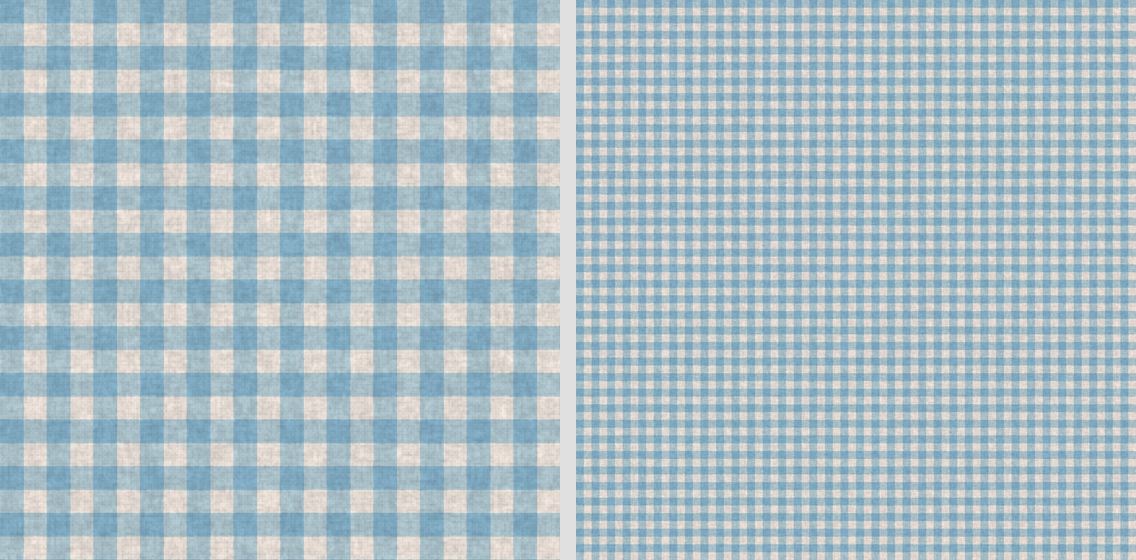
Left: one tile. Right: repeated 3 by 3.
Give the GLSL for this pattern, as a WebGL 2 fragment shader.

```glsl
#version 300 es
precision highp float;
// Woven gingham cloth: blue warp and weft bands cross over a cream ground.
// Two band masks are averaged into three tones, then shaded by fine threads,
// uneven yarn and grain, all from noise that wraps at the canvas edge.

uniform vec2 u_resolution;
out vec4 outColor;

const float REPEATS = 12.0;                     // checks across and down
const float THREADS = 192.0;                    // threads across and down
const vec2 BAND_CENTER = vec2(0.255, 0.757);    // middle of blue band in a repeat
const float BAND_WIDTH = 0.507;                 // share of a repeat
const float EDGE_WOBBLE = 0.010;                // thread-by-thread unevenness
const vec3 CREAM = vec3(0.882, 0.845, 0.815);
const vec3 MIXED = vec3(0.657, 0.743, 0.778);
const vec3 BLUE = vec3(0.492, 0.654, 0.742);
const vec3 SHADE_TINT = vec3(1.08, 1.0, 0.95);  // shading strength per channel
const float THREAD_DEPTH = 0.018;
const float YARN_DEPTH = 0.075;
const float GRAIN_DEPTH = 0.085;
const float CLOUD_DEPTH = 0.018;

float hash(vec2 p) {
  return fract(sin(dot(p, vec2(12.9898, 78.233))) * 43758.5453);
}

// Smooth value noise with a whole number of cells, wrapping at the edges.
float tileNoise(vec2 uv, vec2 cells, float seed) {
  vec2 p = uv * cells;
  vec2 i = floor(p);
  vec2 f = fract(p);
  f = f * f * (3.0 - 2.0 * f);
  vec2 a = mod(i, cells) + seed;
  vec2 b = mod(i + 1.0, cells) + seed;
  return mix(mix(hash(a), hash(vec2(b.x, a.y)), f.x),
             mix(hash(vec2(a.x, b.y)), hash(b), f.x), f.y);
}

// Coverage of the blue bands along each axis, with smoothed edges.
vec2 bandMask(vec2 uv) {
  vec2 wobble = vec2(tileNoise(uv, vec2(REPEATS * 2.0, THREADS), 3.1),
                     tileNoise(uv, vec2(THREADS, REPEATS * 2.0), 7.7)) - 0.5;
  vec2 fromCenter = abs(fract(uv * REPEATS - BAND_CENTER + 0.5) - 0.5);
  vec2 inside = 0.5 * BAND_WIDTH - fromCenter + wobble * EDGE_WOBBLE;
  vec2 pixel = REPEATS / u_resolution;
  return smoothstep(-0.75 * pixel, 0.75 * pixel, inside);
}

// Signed brightness of the cloth surface.
float weaveShade(vec2 uv) {
  // Rounded threads, with darker gaps between them
  vec2 ridge = cos(6.2831853 * (uv * THREADS - 0.5));
  float threads = 0.5 * (ridge.x + ridge.y) + 0.5 * ridge.x * ridge.y;

  // Streaks that run along single threads in both directions
  float warp = tileNoise(uv, vec2(THREADS, 48.0), 11.3);
  float weft = tileNoise(uv, vec2(48.0, THREADS), 23.9);
  float yarn = warp + weft - 1.0;

  // Fine fibre grain and broad soft clouds
  float grain = tileNoise(uv, vec2(256.0), 37.1) - 0.5;
  float cloud = tileNoise(uv, vec2(36.0), 51.7) - 0.5;

  return threads * THREAD_DEPTH + yarn * YARN_DEPTH
       + grain * GRAIN_DEPTH + cloud * CLOUD_DEPTH;
}

void main() {
  vec2 uv = gl_FragCoord.xy / u_resolution;
  vec2 bands = bandMask(uv);

  // Ground, single band and crossing of two bands
  vec3 color = mix(CREAM, MIXED, max(bands.x, bands.y));
  color = mix(color, BLUE, bands.x * bands.y);

  color *= 1.0 + weaveShade(uv) * SHADE_TINT;
  outColor = vec4(clamp(color, 0.0, 1.0), 1.0);
}
```
